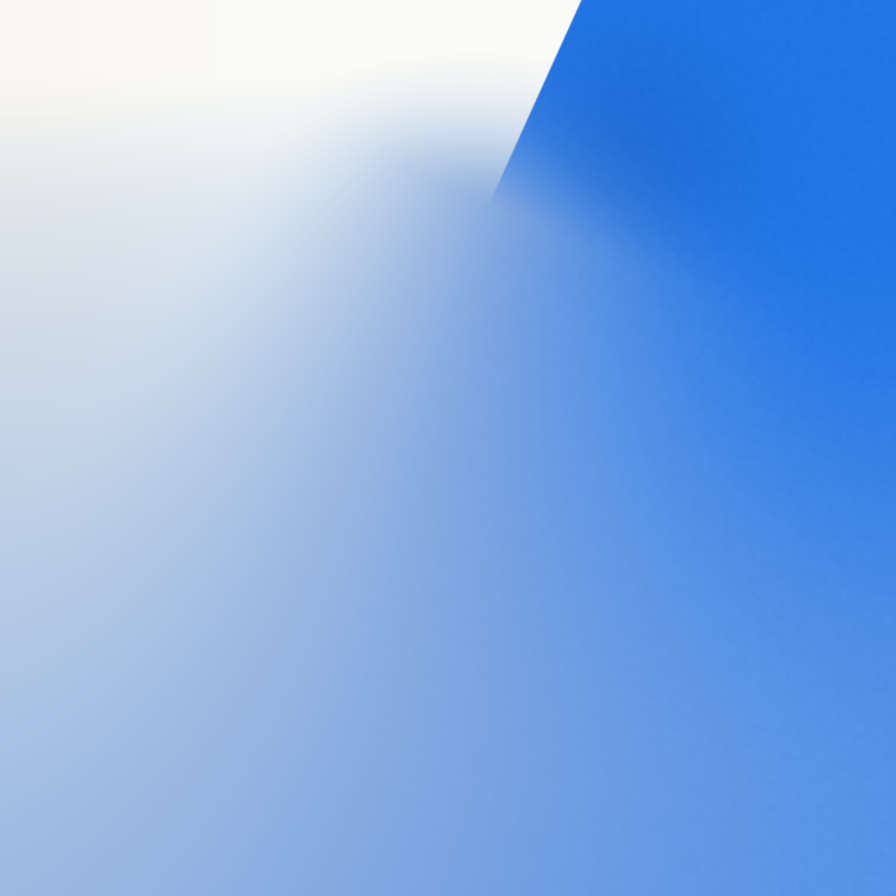
This background is drawn by a three.js fragment shader. Its source:

```glsl
// Soft white to blue gradient with a crisp slanted fold that melts into haze.
varying vec2 vUv;

const vec2 FOLD_TIP = vec2(0.544, 0.768);
const vec2 FOLD_TOP = vec2(0.649, 1.0);
const float EDGE_SOFTNESS = 0.0016;
const float FOLD_FADE = 0.08;       // length over which the fold sharpens
const float HAZE_LOW = 0.62;        // half width of the haze at the bottom
const float HAZE_HIGH = 0.20;       // half width of the haze at the top
const vec2 SHADOW_CENTER = vec2(0.70, 0.83);
const float SHADOW_SIZE = 0.13;
const float SHADOW_DEPTH = 0.06;
const float GRAIN_SCALE = 190.0;
const float GRAIN_AMOUNT = 0.012;

const vec3 DEEP_BLUE = vec3(0.13, 0.46, 0.90);
const vec3 SKY_BLUE = vec3(0.35, 0.58, 0.90);
const vec3 SOFT_BLUE = vec3(0.48, 0.64, 0.88);
const vec3 PALE_BLUE = vec3(0.62, 0.73, 0.885);
const vec3 MIST = vec3(0.75, 0.82, 0.91);
const vec3 CLOUD = vec3(0.90, 0.93, 0.95);
const vec3 WARM_WHITE = vec3(0.98, 0.98, 0.965);

float hash(vec2 p) {
  return fract(sin(dot(p, vec2(127.1, 311.7))) * 43758.5);
}

float noise(vec2 p) {
  vec2 cell = floor(p);
  vec2 f = fract(p);
  f = f * f * (3.0 - 2.0 * f);
  float low = mix(hash(cell), hash(cell + vec2(1.0, 0.0)), f.x);
  float high = mix(hash(cell + vec2(0.0, 1.0)), hash(cell + 1.0), f.x);
  return mix(low, high, f.y);
}

float ramp(float a, float b, float x) {
  return clamp((x - a) / (b - a), 0.0, 1.0);
}

// Colour for a tone, from deep blue to warm white
vec3 palette(float tone) {
  vec3 c = mix(DEEP_BLUE, SKY_BLUE, ramp(DEEP_BLUE.r, SKY_BLUE.r, tone));
  c = mix(c, SOFT_BLUE, ramp(SKY_BLUE.r, SOFT_BLUE.r, tone));
  c = mix(c, PALE_BLUE, ramp(SOFT_BLUE.r, PALE_BLUE.r, tone));
  c = mix(c, MIST, ramp(PALE_BLUE.r, MIST.r, tone));
  c = mix(c, CLOUD, ramp(MIST.r, CLOUD.r, tone));
  return mix(c, WARM_WHITE, ramp(CLOUD.r, WARM_WHITE.r, tone));
}

// Share of the light side: wide haze below, sharp fold above the tip
float lightShare(vec2 p) {
  float center = 0.5 + 0.12 * p.y * p.y;
  float halfWidth = mix(HAZE_LOW, HAZE_HIGH, pow(p.y, 1.6));
  float haze = 1.0 - smoothstep(-halfWidth, halfWidth, p.x - center);

  vec2 along = normalize(FOLD_TOP - FOLD_TIP);
  vec2 fromTip = p - FOLD_TIP;
  float height = max(dot(fromTip, along), 0.0);
  float side = dot(fromTip, vec2(along.y, -along.x));
  float fold = 1.0 - smoothstep(-EDGE_SOFTNESS, EDGE_SOFTNESS, side);
  float sharpness = 1.0 - exp(-pow(height / FOLD_FADE, 1.5));
  return mix(haze, fold, sharpness);
}

void main() {
  vec2 p = vUv;

  // Vertical tones of the two sides
  float lightTone = 0.62 + 0.24 * p.y + 0.11 * p.y * p.y
                  + 0.05 * smoothstep(0.75, 0.95, p.y);
  float darkTone = mix(0.33, 0.13, smoothstep(0.1, 0.8, p.y));
  float share = lightShare(p);
  vec3 color = palette(mix(darkTone, lightTone, share));

  // Dim patch behind the fold
  vec2 offset = (p - SHADOW_CENTER) / SHADOW_SIZE;
  float shadow = exp(-dot(offset, offset)) * (1.0 - share);
  color -= SHADOW_DEPTH * shadow * vec3(0.2, 0.6, 1.0);

  // Greyer mist toward the left side
  float grey = (1.0 - smoothstep(0.0, 0.3, p.x)) * smoothstep(0.25, 0.7, p.y);
  color -= grey * vec3(0.0, 0.012, 0.025);

  // Fine grain on the blue side
  float grain = noise(p * GRAIN_SCALE) - 0.5;
  color += grain * GRAIN_AMOUNT * (1.0 - share);

  gl_FragColor = vec4(clamp(color, 0.0, 1.0), 1.0);
}
```
